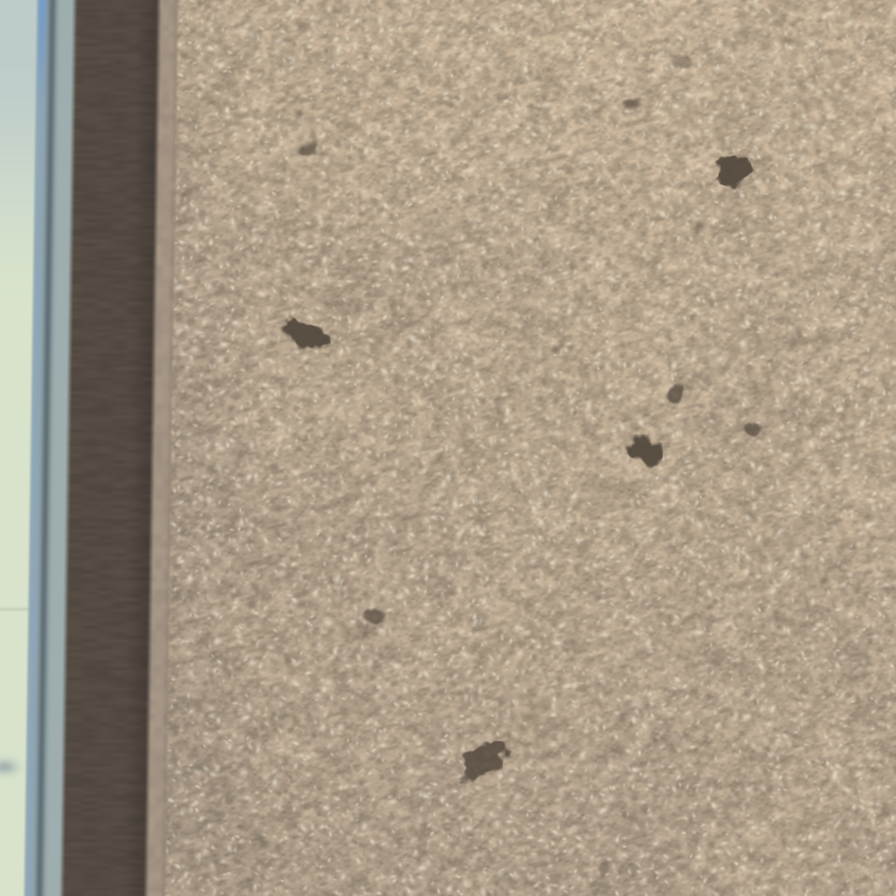
Give the GLSL for this texture, as a WebGL 2 fragment shader.

```glsl
#version 300 es
precision highp float;
// Speckled stone slab beside a dark recess, a metal frame and a pale pane.
// The strips are leaning bands; the stone is layered value noise with
// hash-scattered glints and specks, plus a few large irregular dark chips.

uniform vec2 u_resolution;
out vec4 outColor;

// Strip edges at the bottom of the canvas, and their lean per unit of height
const float LEAN = 0.0145;
const float PANE_END = 0.027;
const float FRAME_END = 0.069;
const float RECESS_END = 0.163;
const float RIM_END = 0.184;

const vec3 PANE_LOW = vec3(0.85, 0.89, 0.80);
const vec3 PANE_HIGH = vec3(0.74, 0.80, 0.79);
const vec3 FRAME = vec3(0.62, 0.68, 0.68);
const vec3 FRAME_GROOVE = vec3(0.34, 0.40, 0.43);
const vec3 FRAME_BLUE = vec3(0.46, 0.61, 0.78);
const vec3 RECESS = vec3(0.315, 0.28, 0.25);
const vec3 RIM = vec3(0.63, 0.57, 0.51);
const vec3 STONE_SHADE = vec3(0.585, 0.53, 0.47);
const vec3 STONE_LIT = vec3(0.765, 0.69, 0.585);
const vec3 CHIP = vec3(0.33, 0.29, 0.245);
const vec3 GLINT = vec3(0.95, 0.91, 0.83);

const float GRAIN_SCALE = 150.0;
const float GRAIN_CONTRAST = 0.34;
const float GLINT_CELLS = 58.0;
const float SPECK_CELLS = 17.0;

float hash(vec2 p) {
  vec3 q = fract(vec3(p.xyx) * 0.1031);
  q += dot(q, q.yzx + 33.33);
  return fract((q.x + q.y) * q.z);
}

vec2 hash2(vec2 p) {
  return vec2(hash(p + 17.3), hash(p + 71.9));
}

float noise(vec2 p) {
  vec2 i = floor(p), f = fract(p);
  f = f * f * (3.0 - 2.0 * f);
  return mix(mix(hash(i), hash(i + vec2(1, 0)), f.x),
             mix(hash(i + vec2(0, 1)), hash(i + vec2(1, 1)), f.x), f.y);
}

mat2 rotation(float a) {
  float c = cos(a), s = sin(a);
  return mat2(c, -s, s, c);
}

float band(float x, float center, float width) {
  float d = (x - center) / width;
  return exp(-d * d);
}

// Coverage of a ragged elliptical chip
float chip(vec2 p, vec2 center, vec2 radius, float angle) {
  vec2 q = rotation(angle) * (p - center) / radius;
  float ragged = 0.65 * (noise(p * 95.0) - 0.5) + 0.25 * (noise(p * 210.0) - 0.5);
  float edge = 0.0025 / min(radius.x, radius.y);
  return 1.0 - smoothstep(-edge, edge, length(q) - 1.0 + ragged);
}

// Randomly placed soft dots in a grid; share is the fraction of cells used
float scatter(vec2 p, float cells, float share, float size) {
  vec2 g = p * cells, cell = floor(g);
  float sum = 0.0;
  for (int y = -1; y <= 1; y++)
    for (int x = -1; x <= 1; x++) {
      vec2 id = cell + vec2(x, y);
      float pick = hash(id + cells);
      vec2 d = rotation(6.28 * hash(id + 5.1)) * (g - id - hash2(id));
      float r = size * mix(0.5, 1.0, hash(id + 9.7));
      float dot2 = dot(d * vec2(0.8, 1.3), d * vec2(0.8, 1.3));
      sum = max(sum, step(pick, share) * exp(-dot2 / (r * r)) * mix(0.4, 1.0, hash(id + 3.3)));
    }
  return sum;
}

vec3 stone(vec2 p) {
  // Broad light from the upper right, with slow cloudy variation
  float light = 0.22 + 0.45 * p.x + 0.36 * p.y - 0.22 * p.x * p.x;
  light += 0.18 * (noise(p * 7.0) - 0.5);
  light -= 0.16 * (1.0 - smoothstep(0.16, 0.32, p.x));
  vec3 color = mix(STONE_SHADE, STONE_LIT, clamp(light, 0.0, 1.1));

  // Slightly streaked crystalline grain
  vec2 q = rotation(0.25) * p * vec2(0.85, 1.15);
  float grain = 0.45 * noise(q * GRAIN_SCALE) + 0.33 * noise(q * GRAIN_SCALE * 1.9 + 31.0)
              + 0.22 * noise(q * GRAIN_SCALE * 0.4 + 7.0) - 0.49;
  color *= 1.0 + GRAIN_CONTRAST * 1.3 * grain;
  float glints = max(scatter(p, GLINT_CELLS, 0.42, 0.24), 0.8 * scatter(p + 3.7, GLINT_CELLS * 1.7, 0.4, 0.32));
  color = mix(color, GLINT, 0.68 * glints);

  // Small scattered specks, then the large and medium chips
  float dark = 0.42 * scatter(p + 1.3, SPECK_CELLS, 0.12, 0.11);
  dark = max(dark, chip(p, vec2(0.818, 0.811), vec2(0.018, 0.017), 0.2));
  dark = max(dark, chip(p, vec2(0.342, 0.625), vec2(0.027, 0.014), -0.45));
  dark = max(dark, chip(p, vec2(0.719, 0.497), vec2(0.019, 0.014), -0.6));
  dark = max(dark, 0.9 * chip(p, vec2(0.540, 0.150), vec2(0.027, 0.017), 0.6));
  dark = max(dark, 0.8 * chip(p, vec2(0.753, 0.560), vec2(0.011, 0.009), 0.9));
  dark = max(dark, 0.75 * chip(p, vec2(0.418, 0.311), vec2(0.011, 0.008), 0.0));
  dark = max(dark, 0.7 * chip(p, vec2(0.345, 0.833), vec2(0.010, 0.007), 0.3));
  dark = max(dark, 0.7 * chip(p, vec2(0.704, 0.885), vec2(0.011, 0.006), 0.0));
  dark = max(dark, 0.75 * chip(p, vec2(0.839, 0.521), vec2(0.009, 0.007), 0.0));
  dark = max(dark, 0.4 * chip(p, vec2(0.758, 0.932), vec2(0.011, 0.008), 0.0));
  return mix(color, CHIP, 0.95 * dark);
}

void main() {
  vec2 p = gl_FragCoord.xy / u_resolution;
  float x = p.x - LEAN * p.y;
  float soft = 0.0025;

  // Pane with a dim top, a thin seam and a small grey mark
  vec3 color = mix(PANE_LOW, PANE_HIGH, smoothstep(0.65, 0.95, p.y));
  color -= 0.07 * band(p.y, 0.320, 0.002);
  color = mix(color, FRAME, 0.9 * band(length((p - vec2(0.005, 0.144)) * vec2(0.6, 1.0)), 0.0, 0.008));

  // Metal frame: bluish outer edge and a dark groove
  vec3 frame = mix(FRAME, FRAME_BLUE, band(x, PANE_END + 0.006, 0.006) * (0.4 + 0.6 * smoothstep(0.85, 1.0, p.y)));
  frame = mix(frame, FRAME_GROOVE, 0.85 * band(x, PANE_END + 0.017, 0.005));
  color = mix(color, frame, smoothstep(-soft, soft, x - PANE_END));

  // Recess, rim and slab
  vec3 recess = RECESS * (1.0 + 0.12 * (noise(p * vec2(60.0, 260.0)) - 0.5));
  recess *= 1.04 - 0.16 * smoothstep(RECESS_END - 0.03, RECESS_END, x);
  color = mix(color, recess, smoothstep(-0.004, 0.004, x - FRAME_END));
  vec3 rim = RIM * (0.97 + 0.08 * noise(p * 130.0)) - 0.05 * band(x, RIM_END, 0.004);
  color = mix(color, rim, smoothstep(-0.004, 0.004, x - RECESS_END));
  color = mix(color, stone(p), smoothstep(-0.003, 0.003, x - RIM_END));
  outColor = vec4(clamp(color, 0.0, 1.0), 1.0);
}
```
